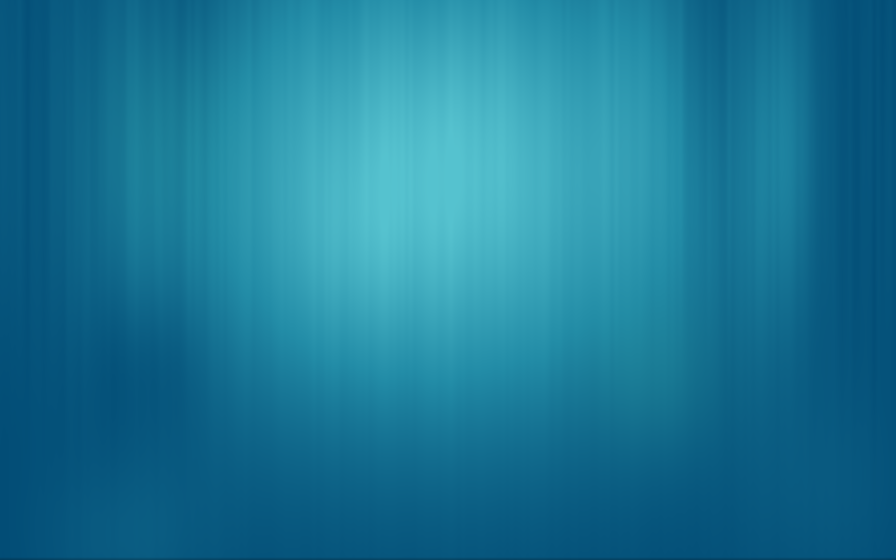
Give the GLSL for this background, as a WebGL 1 fragment shader.

```glsl
precision highp float;
// Soft turquoise glow on deep blue, brushed with fine vertical streaks.

uniform vec2 u_resolution;

float hash(vec2 p) {
  vec3 q = fract(vec3(p.xyx) * 0.1031);
  q += dot(q, q.yzx + 33.33);
  return fract((q.x + q.y) * q.z);
}

float valueNoise(vec2 p) {
  vec2 cell = floor(p);
  vec2 f = fract(p);
  f = f * f * (3.0 - 2.0 * f);
  float low = mix(hash(cell), hash(cell + vec2(1.0, 0.0)), f.x);
  float high = mix(hash(cell + vec2(0.0, 1.0)), hash(cell + vec2(1.0, 1.0)), f.x);
  return mix(low, high, f.y);
}

// Gaussian spot with a separate radius on each axis
float glow(vec2 p, vec2 center, vec2 radius) {
  vec2 d = (p - center) / radius;
  return exp(-0.5 * dot(d, d));
}

// Octaves of noise stretched along the vertical, centered on zero
float streaks(vec2 p) {
  float sum = 0.0;
  float frequency = 24.0;
  for (int i = 0; i < 4; i++) {
    float offset = float(i) * 17.37;
    sum += 0.3 * (valueNoise(vec2(p.x * frequency + offset, p.y * 1.3 + offset)) - 0.5);
    frequency *= 2.1;
  }
  return sum;
}

vec3 waterColor(float light) {
  vec3 deepBlue = vec3(0.0, 0.285, 0.45);
  vec3 teal = vec3(0.135, 0.55, 0.655);
  vec3 aqua = vec3(0.335, 0.76, 0.81);
  return light < 0.5 ? mix(deepBlue, teal, light * 2.0)
                     : mix(teal, aqua, light * 2.0 - 1.0);
}

void main() {
  vec2 uv = gl_FragCoord.xy / u_resolution;

  // Main light, with a lobe low on the left and a wash on the right
  float light = 0.91 * glow(uv, vec2(0.49, 0.68), vec2(0.22, 0.31));
  light += 0.10 * glow(uv, vec2(0.39, 0.56), vec2(0.05, 0.13));
  light += 0.06 * glow(uv, vec2(0.50, 0.72), vec2(0.09, 0.16));
  light += 0.12 * glow(uv, vec2(0.71, 0.80), vec2(0.035, 0.28));

  // Side curtains: bright rims and shaded folds
  light += 0.09 * glow(uv, vec2(0.15, 0.74), vec2(0.035, 0.2));
  light += 0.20 * glow(uv, vec2(0.875, 0.74), vec2(0.03, 0.22));
  light -= 0.08 * glow(uv, vec2(0.215, 1.0), vec2(0.035, 0.12));
  light -= 0.10 * glow(uv, vec2(0.17, 0.36), vec2(0.05, 0.1));
  light -= 0.06 * glow(uv, vec2(0.79, 0.88), vec2(0.025, 0.22));
  light -= 0.05 * glow(uv, vec2(0.93, 0.72), vec2(0.02, 0.25));

  // Faint reflections in the lower part
  light += 0.10 * glow(uv, vec2(0.14, 0.03), vec2(0.07, 0.1));
  light += 0.08 * glow(uv, vec2(0.92, 0.12), vec2(0.07, 0.14));
  light += 0.08 * glow(uv, vec2(0.74, 0.31), vec2(0.04, 0.1));
  light += 0.015;

  // Streaks fade toward the bottom
  light += streaks(uv) * mix(0.03, 0.15, smoothstep(0.1, 0.6, uv.y));

  vec3 color = waterColor(clamp(light, 0.0, 1.0));

  // Green tint on both flanks
  float tint = glow(uv, vec2(0.73, 0.33), vec2(0.06, 0.1))
             + glow(uv, vec2(0.19, 0.76), vec2(0.06, 0.13));
  color += vec3(0.0, 0.0, -0.018) * tint;

  // Thin shade along the bottom edge
  color *= 0.8 + 0.2 * smoothstep(0.0, 0.006, uv.y);
  gl_FragColor = vec4(color, 1.0);
}
```
